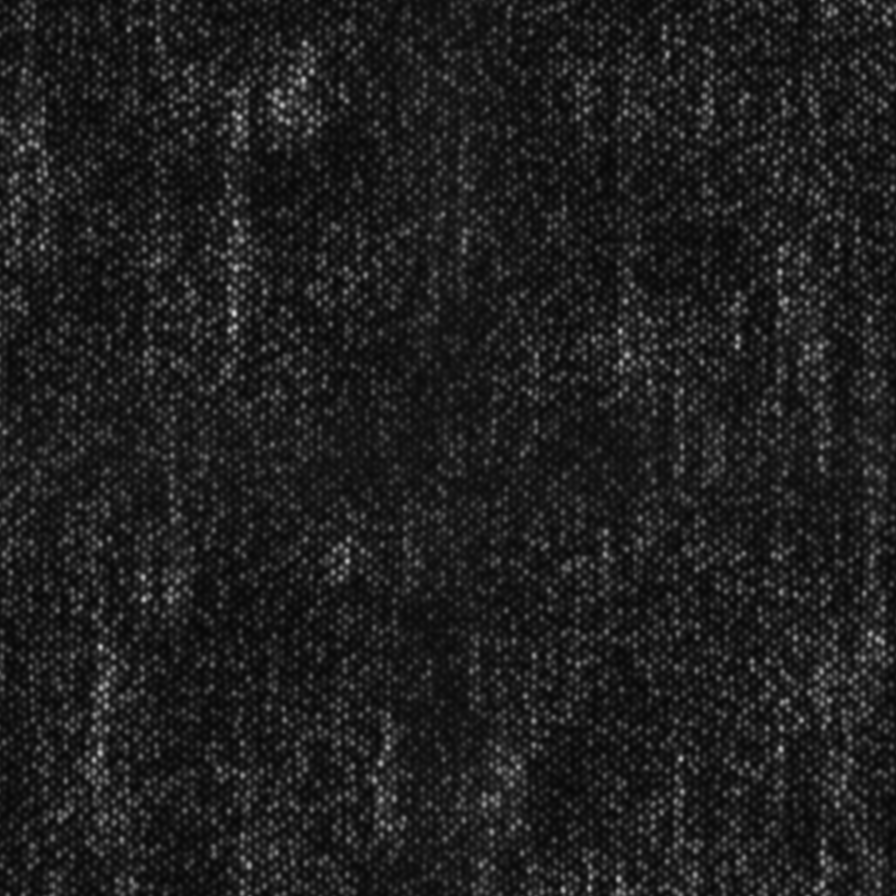
This texture is drawn by a Shadertoy shader. Its source:

```glsl
const vec2 WEAVE = vec2(128.0, 80.0);        // stitch columns and rows per canvas
const vec2 STITCH_SIZE = vec2(0.0024, 0.0029);
const float STITCH_JITTER = 0.34;
const float STITCH_DIM = 0.10;
const float STITCH_SPARKLE = 0.42;
const float CLOTH_SHADE = 0.030;
const vec2 SLUB_SCALE = vec2(62.0, 8.0);     // long vertical thick threads
const vec2 YARN_SCALE = vec2(128.0, 15.0);
const float SLUB_GAIN = 1.1;
const float SLUB_HAZE = 0.035;
const float PATCH_SCALE = 10.0;
const float WARP_SCALE = 7.0;
const float WARP_AMOUNT = 0.006;
const float GRAIN_SCALE = 230.0;
const float GRAIN_AMOUNT = 0.5;
const vec2 CREASE_CENTER = vec2(0.50, 0.49);
const float CREASE_WIDTH = 0.075;
const float CREASE_FADE = 0.38;
const float CREASE_HAZE = 0.030;
const float HIGHLIGHT_ROLLOFF = 0.5;

// Integer hash of a lattice cell, two values in 0..1
vec2 hash2(vec2 cell, uint seed) {
    uvec2 q = uvec2(ivec2(cell)) + seed * 7919u;
    q = q * 1664525u + 1013904223u;
    q.x += q.y * 1664525u;
    q.y += q.x * 1664525u;
    q ^= q >> 16u;
    q.x += q.y * 1664525u;
    q.y += q.x * 1664525u;
    q ^= q >> 16u;
    return vec2(q & 65535u) / 65535.0;
}

float noise(vec2 p, uint seed) {
    vec2 i = floor(p);
    vec2 f = fract(p);
    f = f * f * (3.0 - 2.0 * f);
    float low = mix(hash2(i, seed).x, hash2(i + vec2(1, 0), seed).x, f.x);
    float high = mix(hash2(i + vec2(0, 1), seed).x, hash2(i + vec2(1, 1), seed).x, f.x);
    return mix(low, high, f.y);
}

// Staggered lattice of soft bright stitches
float stitches(vec2 uv) {
    vec2 p = uv * WEAVE;
    float light = 0.0;
    for (int dx = -1; dx <= 1; dx++) {
        float column = floor(p.x) + float(dx);
        float stagger = 0.5 * mod(column, 2.0);
        for (int dy = -1; dy <= 1; dy++) {
            vec2 cell = vec2(column, floor(p.y - stagger) + float(dy));
            vec2 jitter = (hash2(cell, 1u) - 0.5) * STITCH_JITTER;
            vec2 center = cell + vec2(0.5, 0.5 + stagger) + jitter;
            vec2 d = (p - center) / (WEAVE * STITCH_SIZE);
            float sparkle = hash2(cell, 2u).x;
            light += (STITCH_DIM + STITCH_SPARKLE * sparkle * sparkle) * exp(-0.5 * dot(d, d));
        }
    }
    return light;
}

// Worn bands crossing the cloth, with ragged strength
float crease(vec2 uv) {
    vec2 d = (uv - CREASE_CENTER) / CREASE_WIDTH;
    vec2 band = exp(-d * d);
    return max(band.x, band.y) * (0.5 + 0.5 * noise(uv * PATCH_SCALE, 3u));
}

void mainImage(out vec4 fragColor, in vec2 fragCoord) {
    vec2 uv = fragCoord / iResolution.y;

    // Threads wander slightly
    vec2 wander = vec2(noise(uv * WARP_SCALE, 4u), noise(uv * WARP_SCALE, 5u)) - 0.5;
    vec2 cloth = uv + WARP_AMOUNT * wander;

    // Uneven thread brightness, from broad patches to fine grain
    float slub = smoothstep(0.65, 1.0, noise(cloth * SLUB_SCALE, 6u));
    float yarn = 0.7 + 0.6 * noise(cloth * YARN_SCALE, 7u);
    float patches = 0.6 + 0.8 * noise(uv * PATCH_SCALE, 8u);
    float grain = 1.0 + GRAIN_AMOUNT * (noise(uv * GRAIN_SCALE, 9u) - 0.5);
    float worn = crease(uv);

    float gain = (0.85 + SLUB_GAIN * slub) * yarn * patches * (1.0 - CREASE_FADE * worn);
    float haze = CLOTH_SHADE + SLUB_HAZE * slub + CREASE_HAZE * worn;
    float shade = (haze + gain * stitches(cloth)) * grain;
    shade /= 1.0 + HIGHLIGHT_ROLLOFF * shade;

    fragColor = vec4(vec3(shade), 1.0);
}
```
